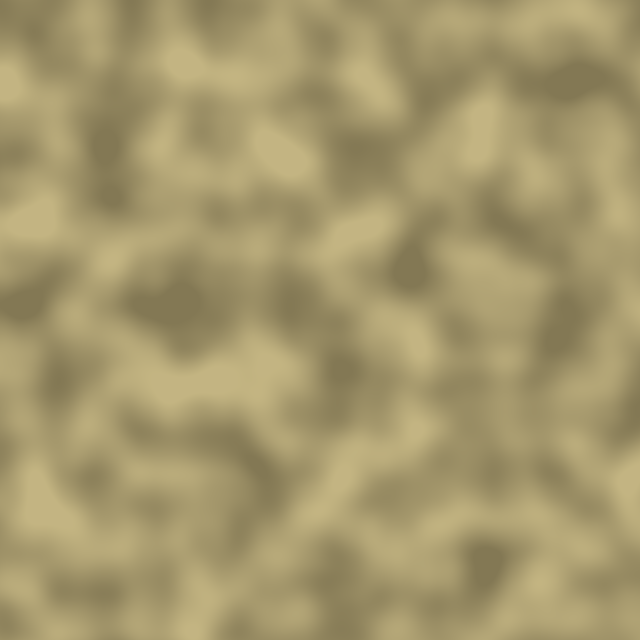
This texture is drawn by a Shadertoy shader. Its source:

```glsl
// Soft mottled sand: blurred olive hollows and pale khaki patches.

const vec3 OLIVE_SHADE = vec3(0.515, 0.472, 0.330);
const vec3 PALE_KHAKI = vec3(0.765, 0.707, 0.508);
const float PATCH_FREQUENCY = 8.6;
const float DETAIL_RATIO = 1.83;
const float DETAIL_STRENGTH = 0.34;
const float CONTRAST = 1.10;
const float MEAN_TONE = 0.52;

// Unit gradient with a hashed direction for one lattice corner
vec2 cornerGradient(vec2 cell, float seed) {
    vec3 p = fract(vec3(cell.xyx + seed) * vec3(0.1031, 0.1030, 0.0973));
    p += dot(p, p.yzx + 33.33);
    float angle = 6.28318 * fract((p.x + p.y) * p.z);
    return vec2(cos(angle), sin(angle));
}

float cornerRamp(vec2 cell, vec2 local, vec2 corner, float seed) {
    return dot(cornerGradient(cell + corner, seed), local - corner);
}

// Gradient noise with quintic blending, centred on zero
float gradientNoise(vec2 p, float seed) {
    vec2 cell = floor(p);
    vec2 local = fract(p);
    vec2 blend = local * local * local * (local * (local * 6.0 - 15.0) + 10.0);
    float bottom = mix(cornerRamp(cell, local, vec2(0.0, 0.0), seed),
                       cornerRamp(cell, local, vec2(1.0, 0.0), seed), blend.x);
    float top = mix(cornerRamp(cell, local, vec2(0.0, 1.0), seed),
                    cornerRamp(cell, local, vec2(1.0, 1.0), seed), blend.x);
    return mix(bottom, top, blend.y);
}

// Broad patches plus a weaker, finer layer
float mottle(vec2 p, float frequency, float detailStrength) {
    float patches = gradientNoise(p * frequency, 17.0);
    float detail = gradientNoise(p * frequency * DETAIL_RATIO + 0.37, 71.0);
    return patches + detailStrength * detail;
}

void mainImage(out vec4 fragColor, in vec2 fragCoord) {
    vec2 uv = fragCoord / iResolution.y;
    float height = mottle(uv, PATCH_FREQUENCY, DETAIL_STRENGTH);

    // Clipped tone leaves small flat cores in the darkest and palest patches
    float tone = clamp(MEAN_TONE + CONTRAST * height, 0.0, 1.0);
    fragColor = vec4(mix(OLIVE_SHADE, PALE_KHAKI, tone), 1.0);
}
```
